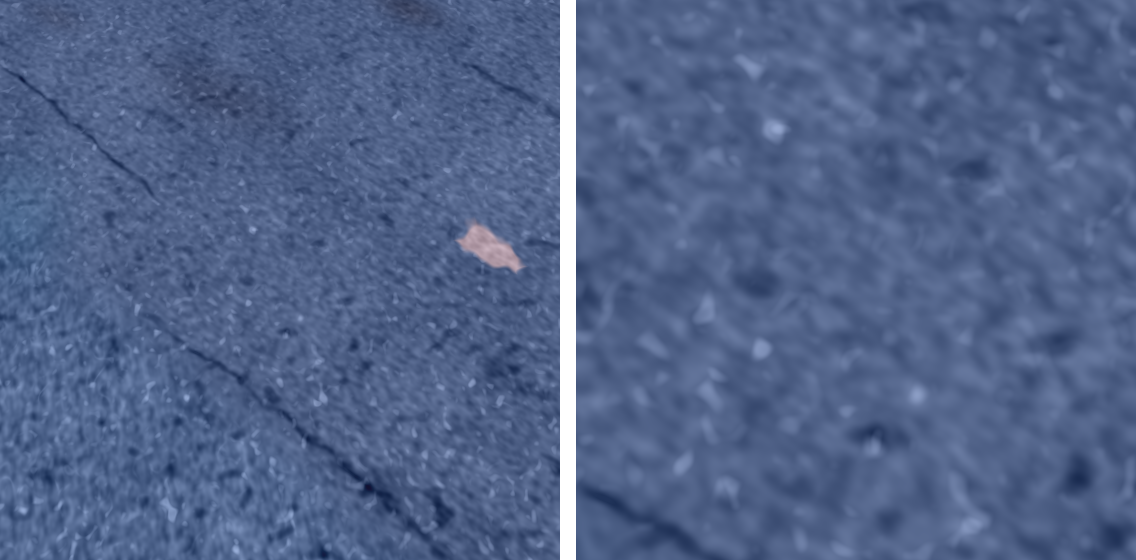
Left: the whole. Right: its middle third, enlarged.
Reproduce this texture procedurally as a Shadertoy shader.

```glsl
// Worn blue asphalt seen at a slant: blurred grains that coarsen toward the viewer,
// a paler slab at lower left, diagonal cracks, dark stains and one fallen leaf.
// Gradient noise in perspective makes the grain; bowed segments make the cracks.

vec2 hash2(vec2 cell) {
    vec3 h = fract(cell.xyx * vec3(0.1031, 0.1030, 0.0973));
    h += dot(h, h.yzx + 33.33);
    return fract((h.xx + h.yz) * h.zy) * 2.0 - 1.0;
}

float gradientNoise(vec2 p) {
    vec2 cell = floor(p), f = fract(p);
    vec2 s = f * f * f * (f * (f * 6.0 - 15.0) + 10.0);
    float a = dot(hash2(cell), f);
    float b = dot(hash2(cell + vec2(1, 0)), f - vec2(1, 0));
    float c = dot(hash2(cell + vec2(0, 1)), f - vec2(0, 1));
    float d = dot(hash2(cell + 1.0), f - 1.0);
    return mix(mix(a, b, s.x), mix(c, d, s.x), s.y);
}

float cloud(vec2 p) {
    float sum = 0.0, gain = 0.6;
    for (int i = 0; i < 4; i++) {
        sum += gain * gradientNoise(p);
        p = mat2(1.6, 1.2, -1.2, 1.6) * p + 7.3;
        gain *= 0.55;
    }
    return sum;
}

vec2 turn(vec2 p, float angle) {
    float c = cos(angle), s = sin(angle);
    return vec2(c * p.x + s * p.y, c * p.y - s * p.x);
}

// Grains slightly elongated along the given angle
float grain(vec2 p, float angle) {
    vec2 q = turn(p, angle) * vec2(0.8, 1.15);
    return 0.85 * gradientNoise(q * 50.0) + 0.55 * gradientNoise(q * 82.0 + 19.0);
}

// Dark broken line from a to b, bowed and wobbling, widening from end to end
float crack(vec2 p, vec2 a, vec2 b, float bow, vec2 widths) {
    vec2 along = b - a;
    float t = dot(p - a, along) / dot(along, along);
    float side = dot(p - a, normalize(vec2(-along.y, along.x)));
    side -= bow * 4.0 * t * (1.0 - t) + 0.012 * gradientNoise(p * 14.0)
          + 0.006 * gradientNoise(p * 45.0);
    float ends = smoothstep(-0.02, 0.1, t) * smoothstep(1.03, 0.9, t);
    float w = mix(widths.x, widths.y, clamp(t, 0.0, 1.0));
    float broken = 0.75 + 0.9 * gradientNoise(p * 30.0 + 5.0);
    return ends * broken * exp(-side * side / (w * w));
}

// Soft tilted stain
float stain(vec2 p, vec2 centre, vec2 size) {
    vec2 d = turn(p - centre, -0.35) / size;
    return exp(-dot(d, d));
}

// Ragged leaf narrowing to a tail at the lower right
float leaf(vec2 p) {
    vec2 d = turn(p - vec2(0.882, 0.552), -0.62);
    d += 0.016 * vec2(gradientNoise(p * 38.0), gradientNoise(p * 38.0 + 9.0));
    float halfWidth = mix(0.025, 0.006, smoothstep(0.0, 0.06, d.x));
    vec2 q = abs(d) - vec2(0.062, halfWidth);
    return smoothstep(0.006, -0.006, max(q.x, q.y));
}

void mainImage(out vec4 fragColor, in vec2 fragCoord) {
    vec2 uv = fragCoord / iResolution.xy;

    // Ground plane in perspective
    float depth = 1.0 - 0.36 * uv.y;
    vec2 ground = vec2(uv.x - 0.5, 2.3) / depth;

    // Paler, coarser slab below the long diagonal, fading in unevenly
    float edge = 0.67 - uv.y - 0.86 * uv.x + 0.1 * cloud(uv * 7.0);
    float slab = smoothstep(-0.06, 0.14, edge);
    float nearness = smoothstep(1.0, 0.0, uv.y);

    // Grain runs down-right on the road and nearly upright on the slab
    float g = mix(grain(ground, -0.6), grain(ground + 3.7, 1.85), slab);
    float tone = g * (mix(0.13, 0.19, nearness) + 0.035 * slab);

    // Pale flecks gathered in loose clusters, and curls on the slab
    float cluster = smoothstep(-0.25, 0.3, cloud(uv * 9.0 + 4.0));
    vec2 fleckPlace = turn(ground, 0.4);
    float fleck = smoothstep(0.2, 0.5, gradientNoise(fleckPlace * 44.0 + 31.0))
                + 0.7 * smoothstep(0.22, 0.5, gradientNoise(fleckPlace * 57.0 + 83.0));
    tone += fleck * (0.35 + 0.65 * cluster) * mix(0.12, 0.24, nearness);
    float curl = gradientNoise(ground * vec2(36.0, 29.0) + 11.0);
    float curlMask = smoothstep(0.0, 0.35, gradientNoise(ground * 20.0));
    tone += slab * 0.07 * curlMask * exp(-curl * curl * 100.0);

    // Dark pits and broad uneven wear
    float pit = smoothstep(0.15, 0.48, gradientNoise(ground * vec2(22.0, 31.0) + 57.0));
    tone -= pit * mix(0.07, 0.14, nearness);
    tone += 0.10 * cloud(uv * 4.0 + 1.7) + 0.09 * cloud(uv * 13.0 + 6.1);
    tone += 0.012 * slab - 0.004;

    // Stains and hollows
    float dirt = 0.6 * stain(uv, vec2(0.39, 0.83), vec2(0.13, 0.05))
               + 1.1 * stain(uv, vec2(0.73, 0.985), vec2(0.06, 0.025))
               + 0.6 * stain(uv, vec2(0.10, 0.97), vec2(0.05, 0.02));
    float hollow = stain(uv, vec2(0.28, 0.797), vec2(0.035, 0.011))
                 + 1.4 * stain(uv, vec2(0.88, 0.34), vec2(0.018, 0.02))
                 + 1.4 * stain(uv, vec2(0.935, 0.307), vec2(0.02, 0.014))
                 + 1.2 * stain(uv, vec2(0.08, 0.145), vec2(0.03, 0.018))
                 + stain(uv, vec2(0.67, 0.14), vec2(0.07, 0.03))
                 + 0.8 * stain(uv, vec2(0.87, 0.05), vec2(0.07, 0.022))
                 + 0.5 * stain(uv, vec2(0.86, 0.22), vec2(0.09, 0.025))
                 + 0.5 * stain(uv, vec2(0.22, 0.41), vec2(0.09, 0.03));

    // Cracks
    float split = crack(uv, vec2(0.0, 0.885), vec2(0.28, 0.64), 0.008, vec2(0.004, 0.005))
                + crack(uv, vec2(0.28, 0.42), vec2(0.83, -0.03), 0.018, vec2(0.005, 0.01))
                + crack(uv, vec2(0.83, 0.89), vec2(1.04, 0.765), 0.0, vec2(0.005, 0.009));
    tone -= 0.10 * hollow + 0.19 * min(split, 1.0);

    // Colour
    vec3 colour = vec3(0.31, 0.38, 0.53) + tone * vec3(1.0, 1.0, 1.02);
    colour -= dirt * vec3(0.05, 0.08, 0.11);
    float teal = stain(uv, vec2(0.03, 0.62), vec2(0.09, 0.10));
    colour += teal * vec3(-0.01, 0.025, 0.025) + slab * vec3(-0.012, 0.004, 0.012);
    vec3 leafColour = vec3(0.70, 0.61, 0.66) + 0.15 * g;
    colour = mix(colour, leafColour, leaf(uv));
    fragColor = vec4(clamp(colour, 0.07, 0.95), 1.0);
}
```
